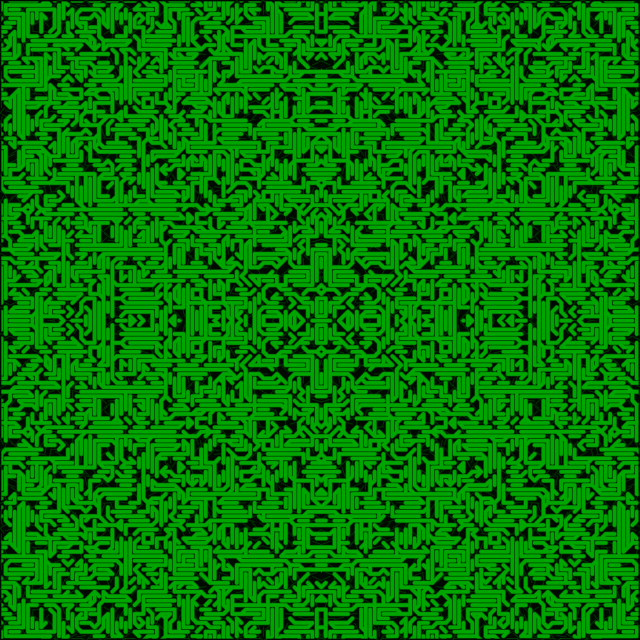
Give the GLSL for this pattern, as a Shadertoy shader.

```glsl
// Green labyrinth of fine strokes and dark pockets, mirrored left-right and top-bottom.

vec2 hash2(vec2 p) {
    vec3 q = fract(p.xyx * vec3(0.1031, 0.1030, 0.0973));
    q += dot(q, q.yzx + 33.33);
    return fract((q.xx + q.yz) * q.zy);
}

float gradientCorner(vec2 cell, vec2 offset) {
    float angle = 6.2832 * hash2(cell).x;
    return dot(vec2(cos(angle), sin(angle)), offset);
}

float gradientNoise(vec2 p) {
    vec2 i = floor(p), f = p - i;
    vec2 u = f * f * (3.0 - 2.0 * f);
    vec2 e = vec2(1.0, 0.0);
    return mix(mix(gradientCorner(i, f), gradientCorner(i + e, f - e), u.x),
               mix(gradientCorner(i + e.yx, f - e.yx), gradientCorner(i + 1.0, f - 1.0), u.x), u.y);
}

float segmentDistance(vec2 p, vec2 a, vec2 b) {
    vec2 ab = b - a;
    return length(p - a - ab * clamp(dot(p - a, ab) / dot(ab, ab), 0.0, 1.0));
}

// Distances to the bright stroke (x) and faint scratch (y) of one diamond tile.
vec2 tileDistances(vec2 p, vec2 id) {
    vec2 key = abs(id);
    vec2 choice = hash2(key + 17.0);
    vec2 extra = hash2(key + 151.0);
    vec2 local = p - id;

    // Pockets gather in small clusters.
    float pocket = gradientNoise(key * 0.43 + 40.7) + 0.4 * (choice.y - 0.5);
    if (pocket > 0.21) {
        vec2 tip = normalize(extra - 0.5 + 0.001);
        return vec2(9.0, segmentDistance(local, -tip, tip));
    }

    // Patches of parallel strokes, with diagonal jogs where they meet.
    float lean = 2.2 * gradientNoise(key * 0.21 + 7.3) + 0.8 * (choice.x - 0.5) + 0.06;
    float side = extra.y < 0.5 ? -1.0 : 1.0;
    if (abs(lean) < 0.28 && extra.x < 0.55)
        return vec2(segmentDistance(local, vec2(-side, 0.0), vec2(0.0, choice.y < 0.4 ? -1.0 : 1.0)), 9.0);
    vec2 tip = lean > 0.0 ? vec2(1.0, 0.0) : vec2(0.0, 1.0);
    return vec2(segmentDistance(local, -tip, tip), 9.0);
}

void mainImage(out vec4 fragColor, in vec2 fragCoord) {
    // 144 stroke pitches across, folded about both axes.
    float pitches = 144.0;
    vec2 p = abs(fragCoord - vec2(0.502, 0.499) * iResolution.xy) * pitches / iResolution.y;
    float pixel = pitches / iResolution.y;

    // Tile centres are the odd squares of a checkerboard.
    vec2 nearest = floor(p + 0.5);
    vec2 d = vec2(9.0);
    for (int y = -2; y <= 2; y++) {
        for (int x = -2; x <= 2; x++) {
            vec2 id = nearest + vec2(x, y);
            if (mod(id.x + id.y, 2.0) > 0.5) d = min(d, tileDistances(p, id));
        }
    }

    // Soft flanks leave the gap between neighbouring strokes a mid green.
    float soft = max(0.22, 0.5 * pixel);
    float stroke = 1.0 - smoothstep(0.47 - soft, 0.47 + soft, d.x);
    float scratch = 1.0 - smoothstep(0.02, 0.02 + max(0.22, pixel), d.y);

    // A thin dark line closes the outer edge.
    vec2 edge = min(fragCoord, iResolution.xy - fragCoord) * pitches / iResolution.y;
    stroke *= smoothstep(0.1, 0.1 + max(0.4, pixel), min(edge.x, edge.y));

    float green = mix(0.04 + 0.14 * scratch, 0.65, stroke);
    fragColor = vec4(0.0, green, 0.0, 1.0);
}
```
